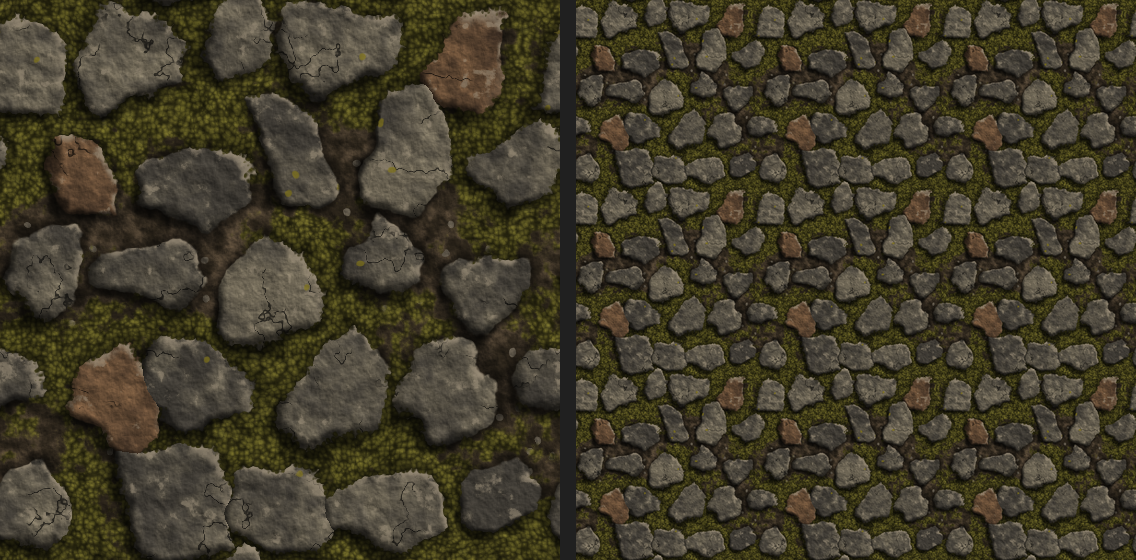
Left: one tile. Right: repeated 3 by 3.
This texture is drawn by a three.js fragment shader. Its source:

```glsl
// Weathered angular stones set in damp soil and moss, lit from the upper right.
#define GRID 5.0
#define JITTER 0.32
#define SIZE_MIN 0.32
#define SIZE_MAX 0.48
#define CORNER 30.0
#define BEVEL 0.085
#define EDGE 0.012
#define RAGGED 0.36
#define SHADOW_REACH 0.13
#define MOSS_LEVEL 0.46
#define LIGHT vec2(0.6, 0.8)
#define TAU 6.2831853

varying vec2 vUv;

float hash(vec2 p) {
  vec3 q = fract(p.xyx * 0.1031);
  q += dot(q, q.yzx + 33.33);
  return fract((q.x + q.y) * q.z);
}

vec2 hash2(vec2 p) { return vec2(hash(p), hash(p + 71.7)); }

// Value noise that wraps after n cells
float noise(vec2 p, float n) {
  vec2 i = floor(p), f = fract(p);
  f = f * f * (3.0 - 2.0 * f);
  vec2 a = mod(i, n), b = mod(i + 1.0, n);
  return mix(mix(hash(a), hash(vec2(b.x, a.y)), f.x),
             mix(hash(vec2(a.x, b.y)), hash(b), f.x), f.y);
}

float fbm(vec2 uv, float n) {
  float sum = 0.0, amp = 0.5;
  for (int o = 0; o < 5; o++) {
    sum += amp * noise(uv * n, n);
    n *= 2.0;
    amp *= 0.5;
  }
  return sum / 0.97;
}

// Wrapped cellular noise: distance to the nearest point, and its seed
vec2 cellular(vec2 uv, float n) {
  vec2 q = uv * n, best = vec2(9.0);
  for (int j = -1; j <= 1; j++)
    for (int i = -1; i <= 1; i++) {
      vec2 cell = floor(q) + vec2(i, j);
      vec2 id = mod(cell, n);
      float dist = length(cell + 0.1 + 0.8 * hash2(id) - q);
      if (dist < best.x) best = vec2(dist, hash(id + 7.7));
    }
  return best;
}

// Irregular six-sided block with soft corners: distance and outward direction
vec3 block(vec2 q, float seed) {
  float size = mix(SIZE_MIN, SIZE_MAX, fract(seed * 13.7));
  float axis = TAU * fract(seed * 7.3), sum = 0.0;
  vec2 lean = vec2(0.0);
  for (int k = 0; k < 6; k++) {
    vec2 h = hash2(vec2(float(k) + 1.0, seed * 91.0));
    float angle = TAU * (float(k) + 0.8 * (h.x - 0.5) + seed * 5.0) / 6.0;
    float reach = size * (0.82 + 0.36 * h.y) * (1.0 + 0.16 * cos(2.0 * (angle - axis)));
    vec2 dir = vec2(cos(angle), sin(angle));
    float weight = exp(CORNER * (dot(q, dir) - reach));
    sum += weight;
    lean += weight * dir;
  }
  return vec3(log(sum) / CORNER, lean / sum);
}

// Nearest stone in staggered rows: distance, outward direction, seed
vec4 nearestStone(vec2 p) {
  vec4 best = vec4(9.0);
  for (int j = -1; j <= 1; j++) {
    float row = floor(p.y) + float(j), wrapRow = mod(row, GRID);
    float shift = 2.0 * wrapRow / GRID;
    for (int i = -1; i <= 1; i++) {
      float col = floor(p.x - shift) + float(i);
      vec2 id = vec2(mod(col, GRID), wrapRow);
      vec2 centre = vec2(col + shift, row) + 0.5 + JITTER * (hash2(id) - 0.5);
      float seed = hash(id + 19.3);
      vec3 stone = block(p - centre, seed);
      if (stone.x < best.x) best = vec4(stone, seed);
    }
  }
  return best;
}

void main() {
  vec2 uv = vUv;
  vec2 warp = vec2(fbm(uv, 12.0), fbm(uv + 0.43, 12.0)) - 0.5;
  float blotch = fbm(uv + 0.71, 10.0), grain = fbm(uv + 0.17, 48.0);
  float bump = fbm(uv, 32.0) - fbm(uv + LIGHT * 0.003, 32.0);
  vec2 p = uv * GRID + RAGGED * warp;
  vec4 stone = nearestStone(p);
  float d = stone.x, facing = dot(stone.yz, LIGHT);

  // Rock face: mottled grey, a few rusty stones, pale specks and cracks
  float tone = 0.45 + 1.6 * (blotch - 0.5) + 1.3 * (grain - 0.5) + 0.7 * (fract(stone.w * 31.0) - 0.5);
  vec3 rock = mix(vec3(0.24, 0.225, 0.2), vec3(0.42, 0.39, 0.325), clamp(tone, 0.0, 1.0));
  rock = mix(rock, rock * vec3(1.0, 0.76, 0.6), 0.8 * step(0.86, fract(stone.w * 57.0)));
  rock *= 1.0 + 2.8 * bump;
  vec3 pale = vec3(0.6, 0.55, 0.47);
  rock = mix(rock, pale, 0.55 * smoothstep(0.66, 0.8, grain));
  float crack = (1.0 - smoothstep(0.002, 0.012, abs(warp.x))) * smoothstep(0.54, 0.62, blotch);
  rock *= 1.0 - 0.6 * crack;
  vec2 spot = cellular(uv + warp * 0.03, 24.0);
  float lichen = step(0.95, spot.y) * (1.0 - smoothstep(0.1, 0.18, spot.x));
  rock = mix(rock, vec3(0.5, 0.45, 0.1), 0.7 * lichen);

  // Chipped bevel: bright towards the light, dark away from it
  float slope = smoothstep(-BEVEL * (0.3 + 1.4 * blotch), -0.01, d);
  rock *= 1.0 - 0.62 * slope * (1.0 - smoothstep(-0.6, 0.15, facing));
  rock = mix(rock, pale, 0.8 * slope * smoothstep(0.1, 0.8, facing) * smoothstep(0.34, 0.58, grain));

  // Soil with small pebbles, overgrown by clumped moss
  vec3 soil = mix(vec3(0.15, 0.125, 0.09), vec3(0.33, 0.275, 0.21), smoothstep(0.25, 0.8, grain));
  vec2 clump = cellular(uv + warp * 0.03, 44.0);
  float pebble = step(0.95, clump.y) * (1.0 - smoothstep(0.24, 0.34, clump.x));
  soil = mix(soil, vec3(0.36, 0.33, 0.28), pebble);
  float leaf = 1.0 - 0.6 * clump.x - 0.7 * cellular(uv + warp * 0.02, 110.0).x;
  float moss = smoothstep(-0.06, 0.07, fbm(uv + 0.29, 6.0) + 0.5 * (grain - 0.5) - MOSS_LEVEL);
  vec3 green = mix(vec3(0.13, 0.125, 0.04), vec3(0.4, 0.38, 0.14), smoothstep(0.1, 0.9, leaf));
  vec3 ground = mix(soil, green, 0.9 * moss) * (1.0 + 3.0 * bump);

  // Cast shadow and contact darkening
  float blocker = nearestStone(p + LIGHT * SHADOW_REACH).x;
  ground *= mix(0.45, 1.0, smoothstep(-0.09, 0.04, blocker));
  ground *= mix(0.6, 1.0, smoothstep(0.0, 0.12, d));

  float cover = smoothstep(-EDGE, EDGE, d + 0.06 * moss * (leaf - 0.4));
  gl_FragColor = vec4(mix(rock, ground, cover), 1.0);
}
```
